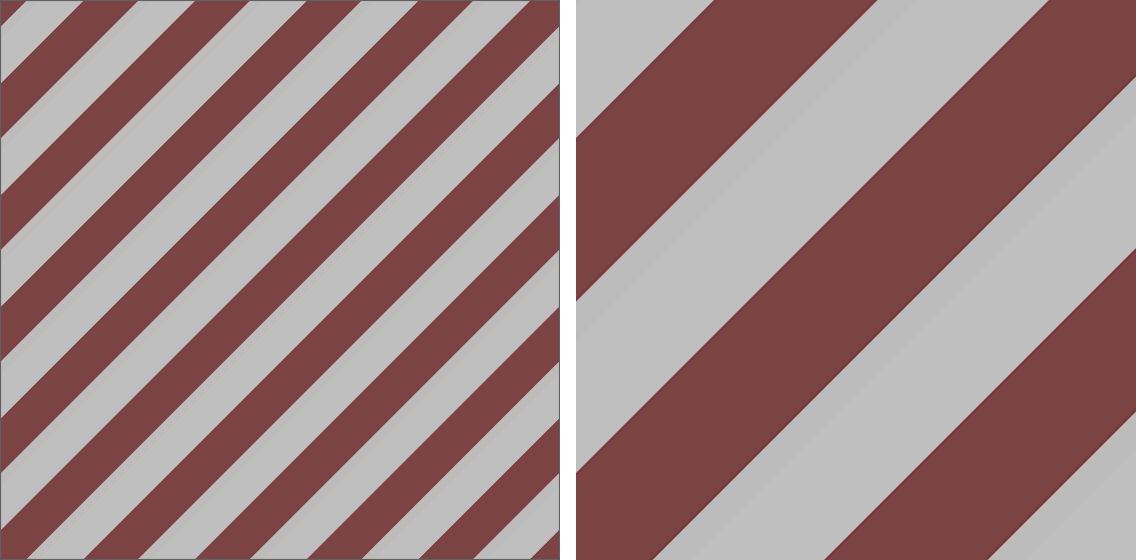
Left, the full canvas; right, a detail of the centre.
Reproduce this pattern procedurally as a Shadertoy shader.

```glsl
// Rising diagonal stripes of dull red on light grey, five repeats each way,
// inside a hairline grey frame. Each stripe is a 1D distance to the nearest
// repeat centre along x - y, smoothed by the pixel footprint.

const vec3 GREY       = vec3(0.750);
const vec3 GREY_SHADE = vec3(0.738);
const vec3 RED        = vec3(0.482, 0.263, 0.267);
const vec3 RED_EDGE   = vec3(0.460, 0.222, 0.224);
const vec3 FRAME      = vec3(0.380);

const float PERIOD      = 0.1994;  // stripe spacing along either axis
const float OFFSET      = 0.0031;  // shift of the stripe centre off the diagonal
const float RED_WIDTH   = 0.488;   // share of one period
const float EDGE_WIDTH  = 0.010;   // darker rim inside each red stripe
const float SHADE_WIDTH = 0.117;   // faint shade on one side of the grey
const float FRAME_WIDTH = 1.0 / 512.0;

// Smoothed inside of a signed distance, for a given filter width.
float coverage(float dist, float filterWidth) {
    return clamp(0.5 - dist / filterWidth, 0.0, 1.0);
}

// Signed distance to a repeating band, in periods.
float bandDistance(float phase, float center, float width) {
    return abs(fract(phase - center + 0.5) - 0.5) - 0.5 * width;
}

// Signed distance to the inner edge of a frame around the unit square.
float frameDistance(vec2 uv, vec2 size, float width) {
    vec2 inset = min(uv, size - uv);
    return min(inset.x, inset.y) - width;
}

vec3 stripes(float phase, float filterWidth) {
    float red = bandDistance(phase, 0.0, RED_WIDTH);
    float shadeCenter = 0.5 * (RED_WIDTH + SHADE_WIDTH);
    float shade = bandDistance(phase, shadeCenter, SHADE_WIDTH);

    vec3 ground = mix(GREY, GREY_SHADE, coverage(shade, filterWidth));
    vec3 paint = mix(RED_EDGE, RED, coverage(red + EDGE_WIDTH, filterWidth));
    return mix(ground, paint, coverage(red, filterWidth));
}

void mainImage(out vec4 fragColor, in vec2 fragCoord) {
    float pixel = 1.0 / iResolution.y;
    vec2 uv = fragCoord * pixel;
    vec2 size = iResolution.xy * pixel;

    // The phase changes fastest across the diagonal, hence sqrt(2).
    float phase = (uv.x - uv.y + OFFSET) / PERIOD;
    vec3 color = stripes(phase, sqrt(2.0) * pixel / PERIOD);

    float frame = coverage(frameDistance(uv, size, FRAME_WIDTH), pixel);
    fragColor = vec4(mix(color, FRAME, frame), 1.0);
}
```
